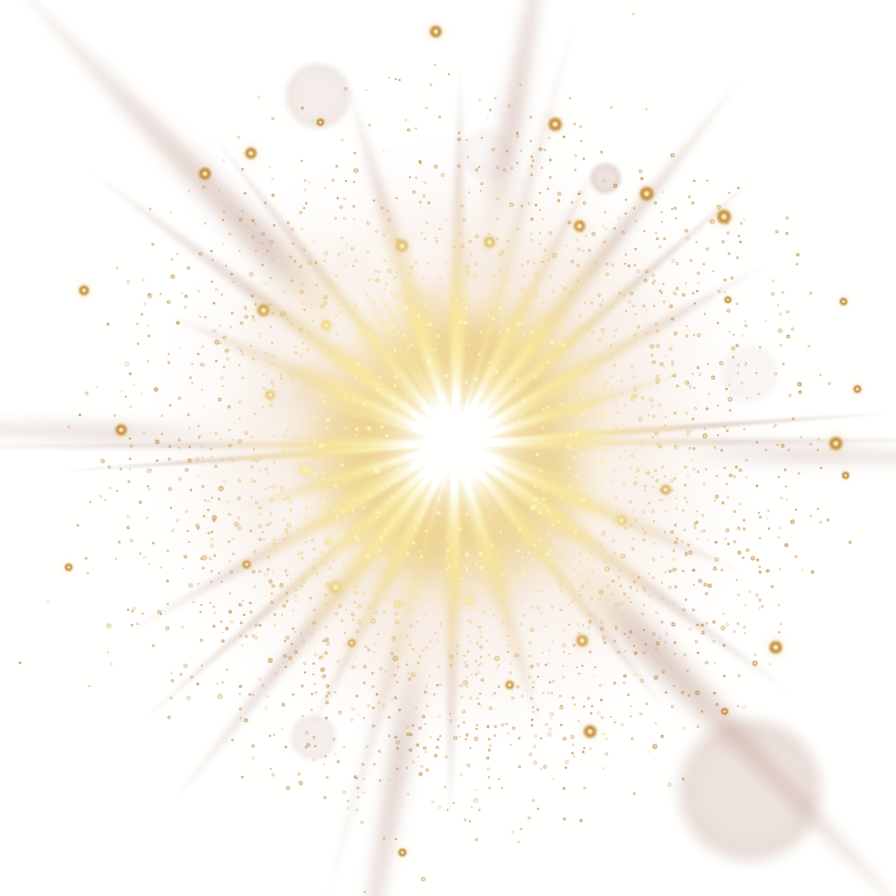
Reproduce this background procedurally as a WebGL 1 fragment shader.

```glsl
precision highp float;
// A golden starburst on white: a gold halo with a white core, two-sided
// tapering beams through the centre, translucent discs and hashed gold dust.
// Layers are mixed over white from the faint haze up to the bright core.

uniform vec2 u_resolution;

const vec2 CENTRE = vec2(0.508, 0.505);
const vec3 WHITE = vec3(1.0, 1.0, 0.995);
const vec3 HAZE = vec3(0.955, 0.89, 0.845);
const vec3 GOLD = vec3(0.925, 0.82, 0.54);
const vec3 YELLOW = vec3(1.0, 0.945, 0.58);
const vec3 ROSE = vec3(0.76, 0.62, 0.57);
const vec3 PALE = vec3(1.0, 0.96, 0.68);
const vec3 AMBER = vec3(0.74, 0.51, 0.2);

float hash(vec2 p) {
  return fract(sin(dot(p, vec2(127.1, 311.7))) * 43758.5);
}

float noise(vec2 p) {
  vec2 i = floor(p);
  vec2 f = fract(p);
  f = f * f * (3.0 - 2.0 * f);
  return mix(mix(hash(i), hash(i + vec2(1.0, 0.0)), f.x),
             mix(hash(i + vec2(0.0, 1.0)), hash(i + 1.0), f.x), f.y);
}

// Soft spindle on both sides of the centre; reach.x is forward, reach.y back
float beam(vec2 p, float degrees, vec2 reach, float width, float start) {
  float a = radians(degrees);
  vec2 q = vec2(dot(p, vec2(cos(a), sin(a))), dot(p, vec2(-sin(a), cos(a))));
  float x = abs(q.x);
  float taper = max(1.0 - x / (q.x > 0.0 ? reach.x : reach.y), 0.0);
  float halfWidth = width * min(x / 0.15, 1.0) * sqrt(taper) + 0.0012;
  float across = q.y / halfWidth;
  return exp(-across * across) * taper * smoothstep(start - 0.12, start + 0.06, x);
}

float longBeams(vec2 p) {
  float s = 1.2 * beam(p, 4.0, vec2(0.49, 0.44), 0.003, 0.0);
  s += 0.6 * beam(p, 0.4, vec2(0.6), 0.004, 0.0);
  s += 0.6 * beam(p, -1.8, vec2(0.75), 0.017, 0.35);
  s += beam(p, 17.0, vec2(0.26), 0.010, 0.0);
  s += beam(p, 30.0, vec2(0.40, 0.42), 0.009, 0.0);
  s += beam(p, 41.6, vec2(0.45, 0.47), 0.006, 0.0);
  s += beam(p, 51.9, vec2(0.52, 0.51), 0.011, 0.0);
  s += beam(p, 63.2, vec2(0.35, 0.36), 0.009, 0.0);
  s += 0.5 * beam(p, 74.2, vec2(0.49, 0.54), 0.010, 0.2);
  s += 0.9 * beam(p, 80.0, vec2(0.72, 0.75), 0.018, 0.32);
  s += beam(p, 89.2, vec2(0.42), 0.009, 0.0);
  s += beam(p, 106.7, vec2(0.42, 0.33), 0.013, 0.0);
  s += beam(p, 128.2, vec2(0.44, 0.38), 0.007, 0.0);
  s += 1.15 * beam(p, 133.8, vec2(0.72, 0.76), 0.022, 0.28);
  s += beam(p, 143.3, vec2(0.51, 0.47), 0.009, 0.0);
  s += beam(p, 155.8, vec2(0.35), 0.012, 0.0);
  return s;
}

float shortBeams(vec2 p) {
  float s = 0.0;
  for (int i = 0; i < 18; i++) {
    float k = float(i);
    float angle = k * 10.0 + 8.0 * hash(vec2(k, 3.0));
    float reach = mix(0.15, 0.27, hash(vec2(k, 7.0)));
    s += 0.5 * beam(p, angle, vec2(reach, 0.42 - reach), 0.004, 0.0);
  }
  return s;
}

// Translucent disc whose rim is slightly stronger than its middle
vec3 addDisc(vec3 col, vec2 p, float radius, float soft, float strength) {
  float d = length(p);
  float cover = 1.0 - smoothstep(radius - soft, radius + soft, d);
  return mix(col, ROSE, cover * strength * mix(0.8, 1.0, smoothstep(0.4, 0.95, d / radius)));
}

// Gold speck with a pale heart and a dark rim
vec3 addMote(vec3 col, float d, float radius, vec3 rim, float pixel) {
  float k = d / radius;
  float cover = 1.0 - smoothstep(0.5, 1.1 + pixel / radius, k);
  return mix(col, mix(PALE, rim, smoothstep(0.05, 0.6, k)), cover);
}

vec3 addDust(vec3 col, vec2 uv, vec3 rim, float cell, float seed, float pixel) {
  vec2 id = floor(uv / cell);
  vec2 jitter = 0.2 + 0.6 * vec2(hash(id + seed), hash(id + seed + 19.0));
  vec2 fromCentre = (id + jitter) * cell - CENTRE;
  float r = length(fromCentre);
  float density = smoothstep(0.03, 0.2, r) * (1.0 - smoothstep(0.25, 0.48, r));
  density *= 0.38 - 0.35 * fromCentre.y + 0.15 * fromCentre.x;
  float present = step(hash(id + seed + 41.0), density);
  float size = hash(id + seed + 67.0);
  float radius = cell * mix(0.06, 0.16, size * size);
  float strength = mix(0.2, 0.75, hash(id + seed + 83.0));
  strength = mix(0.9, strength, smoothstep(0.14, 0.26, r));
  float d = length(uv - CENTRE - fromCentre);
  return mix(col, addMote(col, d, radius, rim, pixel), present * strength);
}

void main() {
  float side = min(u_resolution.x, u_resolution.y);
  vec2 uv = (gl_FragCoord.xy - 0.5 * u_resolution) / side + 0.5;
  vec2 p = uv - CENTRE;
  float r = length(p);
  float pixel = 1.0 / side;
  float rays = longBeams(p);
  float inner = rays + shortBeams(p);

  // Haze and halo, with their edges drawn out along the beams
  float cloud = noise(uv * 9.0) * 0.6 + noise(uv * 21.0) * 0.4;
  vec3 col = mix(WHITE, HAZE, (1.0 - smoothstep(0.14, 0.36, r)) * (0.35 + 0.7 * cloud));
  float haloEdge = r - 0.035 * min(inner, 1.2) - 0.04 * (cloud - 0.5);
  col = mix(col, GOLD, 0.9 * (1.0 - smoothstep(0.09, 0.2, haloEdge)));

  // Discs
  col = addDisc(col, uv - vec2(0.355, 0.893), 0.036, 0.006, 0.23);
  col = addDisc(col, uv - vec2(0.676, 0.801), 0.017, 0.004, 0.38);
  col = addDisc(col, uv - vec2(0.837, 0.118), 0.079, 0.014, 0.34);
  col = addDisc(col, uv - vec2(0.350, 0.177), 0.025, 0.005, 0.2);
  col = addDisc(col, uv - vec2(0.837, 0.583), 0.031, 0.006, 0.11);
  col = addDisc(col, uv - vec2(0.544, 0.828), 0.028, 0.006, 0.1);

  // Beams run from yellow through gold to rose
  vec3 beamTint = mix(YELLOW, GOLD * 0.97, smoothstep(0.13, 0.22, r));
  beamTint = mix(beamTint, ROSE, smoothstep(0.2, 0.31, r));
  float beamCover = 1.0 - exp(-mix(inner, rays, smoothstep(0.15, 0.25, r)));
  col = mix(col, beamTint, beamCover);

  // Fine dust, then larger motes spread by the golden angle
  vec3 rim = mix(vec3(1.0, 0.96, 0.7), AMBER, smoothstep(0.14, 0.32, r));
  for (int i = 0; i < 3; i++) {
    float k = float(i);
    col = addDust(col, uv, rim, 0.0115 + 0.004 * k, 11.0 * k, pixel);
  }
  for (int i = 0; i < 36; i++) {
    float k = float(i);
    float orbit = mix(0.16, 0.47, hash(vec2(k, 5.0)));
    vec2 spot = orbit * vec2(cos(k * 2.4), sin(k * 2.4));
    float size = mix(0.004, 0.009, hash(vec2(k, 13.0)));
    float d = length(p - spot);
    col = mix(col, GOLD, 0.4 * exp(-d * d / (size * size * 1.4)));
    col = mix(col, addMote(col, d, size, rim, pixel), 0.85);
  }

  // White core with light leaking along the beams
  float core = 1.15 * exp(-pow(r / 0.06, 2.4)) + 0.65 * min(inner, 1.0) * exp(-r * r / 0.01);
  gl_FragColor = vec4(mix(col, WHITE, clamp(core, 0.0, 1.0)), 1.0);
}
```
